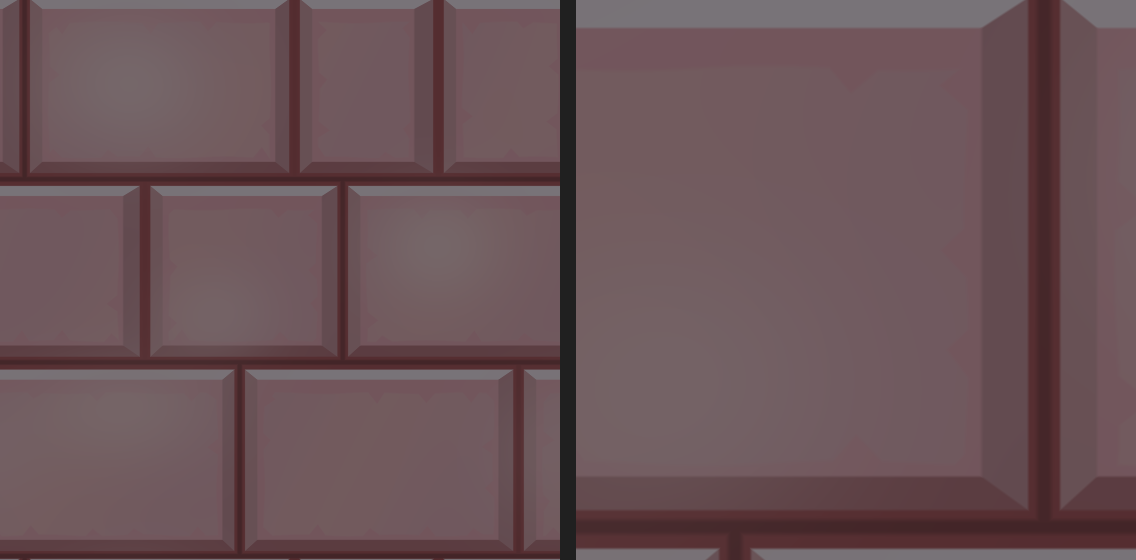
Left: the whole. Right: its middle third, enlarged.
This pattern is drawn by a WebGL 1 fragment shader. Its source:

```glsl
precision highp float;
uniform vec2 u_resolution;

float hash(vec2 p) {
  p = fract(p * vec2(127.1, 311.7));
  p += dot(p, p + 34.5);
  return fract(p.x * p.y);
}

float cover(float d, float blur) {
  return smoothstep(-blur, blur, d);
}

// Depth of the triangular nicks along one edge of a face
float chips(float along, float seed) {
  float cell = floor(along * 11.0);
  float h = hash(vec2(cell + 0.37, seed));
  float center = 0.3 + 0.4 * hash(vec2(seed, cell + 0.71));
  float offset = fract(along * 11.0) - center;
  float halfWidth = offset < 0.0 ? 0.1 + 0.08 * h : 0.22 - 0.08 * h;
  float nick = max(0.0, 1.0 - abs(offset) / halfWidth);
  return step(0.25, h) * (0.007 + 0.014 * h) * nick + 0.0015 * sin(along * 37.0 + seed * 9.0);
}

// Soft pale stain that wraps around the canvas
float stain(vec2 p, vec2 center, vec2 radius) {
  vec2 d = (fract(p - center + 0.5) - 0.5) / radius;
  return exp(-2.2 * dot(d, d));
}

void main() {
  vec2 p = gl_FragCoord.xy / u_resolution;
  p.y = 1.0 - p.y;
  float blur = max(0.75 / u_resolution.x, 0.0012);

  // Course: vertical joints, their darkness, top and bottom of the blocks
  float y = p.y > 0.993 ? p.y - 1.0 : p.y;
  vec3 joints = vec3(0.044, 0.526, 0.783);
  vec3 depths = vec3(1.0, 0.15, 0.1);
  vec2 span = vec2(-0.002, 0.309);
  if (y > 0.647) {
    joints = vec3(0.428, 0.926, 0.926);
    depths = vec3(1.0, 0.35, 0.35);
    span = vec2(0.660, 0.984);
  } else if (y > 0.320) {
    joints = vec3(0.259, 0.612, 0.612);
    depths = vec3(0.1, 0.9, 0.9);
    span = vec2(0.332, 0.637);
  }

  // Nearest joint on either side
  float left = 2.0, right = 2.0, nearest = 2.0, jointDepth = 0.0, id = 0.0;
  for (int i = 0; i < 3; i++) {
    float d = fract(p.x - joints[i]);
    if (d < left) {
      left = d;
      id = joints[i] + span.y * 3.0;
    }
    right = min(right, 1.0 - d);
    float near = min(d, 1.0 - d);
    if (near < nearest) {
      nearest = near;
      jointDepth = depths[i];
    }
  }
  left -= 0.0095;
  right -= 0.0095;
  float top = y - span.x;
  float bottom = span.y - y;
  float rightBevel = 0.019 + 0.015 * hash(vec2(id, 2.3));

  // Mortar with a dark crease
  float crease = jointDepth * (1.0 - smoothstep(0.002, 0.0065, nearest));
  float seam = min(abs(y - 0.320), min(abs(y - 0.647), min(abs(y - 0.993), abs(y + 0.007))));
  crease = max(crease, 1.0 - smoothstep(0.002, 0.0065, seam));
  vec3 mortar = mix(vec3(0.335, 0.178, 0.19), vec3(0.262, 0.145, 0.155), crease);

  // Mitred bevels
  float l = left / 0.022;
  float r = right / rightBevel;
  float t = top / 0.018;
  float b = bottom / 0.02;
  float side = min(l, r);
  float bevelBlur = blur / 0.02;
  vec3 block = mix(vec3(0.405, 0.312, 0.328), vec3(0.385, 0.29, 0.31), step(r, l));
  block = mix(block, vec3(0.472, 0.45, 0.47), cover(side - t, bevelBlur));
  block = mix(block, vec3(0.355, 0.235, 0.252), cover(min(side, t) - b, bevelBlur));

  // Face with a chipped border
  float inner = min(left - 0.034 - chips(top, id + 0.13), right - rightBevel - 0.009 - chips(top, id + 0.29));
  inner = min(inner, top - 0.042 - chips(left, id + 0.41));
  inner = min(inner, bottom - 0.028 - chips(left, id + 0.57));
  float warmth = 0.5 + 0.5 * sin(p.x * 12.566 + p.y * 6.283 + 1.0);
  vec3 face = mix(vec3(0.438, 0.345, 0.368), vec3(0.448, 0.355, 0.366), warmth);
  face = mix(vec3(0.447, 0.333, 0.358), face, cover(inner, blur * 1.5));
  block = mix(block, face, cover(min(side, min(t, b)) - 1.0, bevelBlur));

  float inside = cover(min(min(left, right), min(top, bottom)), blur);
  vec3 color = mix(mortar, block, inside);

  // Pale stains
  float pale = stain(p, vec2(0.23, 0.15), vec2(0.22, 0.19));
  pale += 0.9 * stain(p, vec2(0.78, 0.44), vec2(0.17, 0.15));
  pale += 0.65 * stain(p, vec2(0.39, 0.56), vec2(0.16, 0.13));
  pale += 0.75 * stain(p, vec2(0.22, 0.73), vec2(0.24, 0.15));
  pale += 0.4 * stain(p, vec2(0.97, 0.81), vec2(0.17, 0.18));
  color = mix(color, vec3(0.468, 0.425, 0.43), min(pale, 1.0) * mix(0.2, 0.72, inside));

  gl_FragColor = vec4(color, 1.0);
}
```
